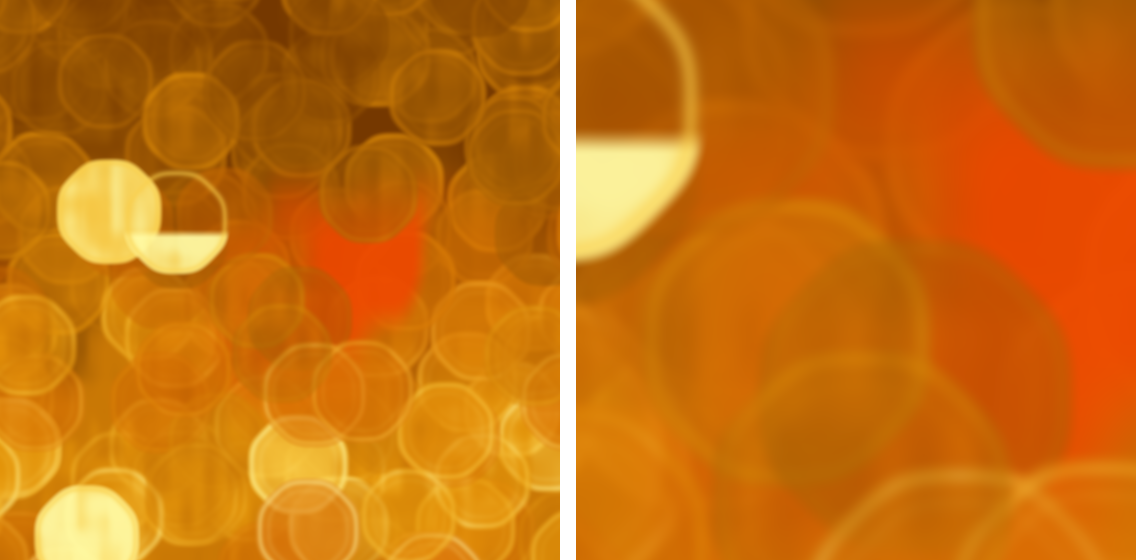
Left, the full canvas; right, a detail of the centre.
A Shadertoy shader for this background:

```glsl
// Golden bokeh: overlapping soft light discs over a brown to amber glow.
const int LAYERS = 5;
const float CELL = 0.2;          // spacing of the discs in one layer
const float RADIUS = 0.091;
const float EDGE = 0.006;        // softness of the disc outline
const float DENSITY = 0.8;
const float OPACITY = 0.42;
const float RIM = 0.42;
const float HEAT_TOP = 0.14;
const float HEAT_BOTTOM = 0.66;

const vec3 BROWN = vec3(0.46, 0.22, 0.00);
const vec3 UMBER = vec3(0.60, 0.34, 0.01);
const vec3 AMBER = vec3(0.79, 0.47, 0.02);
const vec3 GOLD  = vec3(0.91, 0.60, 0.04);
const vec3 PALE  = vec3(0.98, 0.81, 0.29);
const vec3 CREAM = vec3(1.00, 0.98, 0.64);
const vec3 ORANGE = vec3(0.83, 0.38, 0.00);
const vec3 EMBER = vec3(0.94, 0.27, 0.00);

float hash(vec2 p) {
    return fract(sin(dot(p, vec2(127.1, 311.7))) * 43758.5453);
}

float noise(vec2 p) {
    vec2 i = floor(p), f = fract(p);
    f = f * f * (3.0 - 2.0 * f);
    return mix(mix(hash(i), hash(i + vec2(1, 0)), f.x),
               mix(hash(i + vec2(0, 1)), hash(i + vec2(1, 1)), f.x), f.y);
}

// Colour for a heat from 0 (dark brown) to 1 (cream)
vec3 glow(float heat) {
    vec3 c = mix(BROWN, UMBER, smoothstep(0.0, 0.25, heat));
    c = mix(c, AMBER, smoothstep(0.25, 0.48, heat));
    c = mix(c, GOLD, smoothstep(0.48, 0.68, heat));
    c = mix(c, PALE, smoothstep(0.68, 0.87, heat));
    return mix(c, CREAM, smoothstep(0.87, 1.0, heat));
}

float heatAt(float y) {
    return mix(HEAT_BOTTOM, HEAT_TOP, smoothstep(0.05, 0.9, y));
}

// Slightly flattened circle, as formed by a lens with rounded blades
float discDistance(vec2 q, float radius) {
    float facets = 1.0 + 0.012 * cos(8.0 * atan(q.y, q.x + 1e-5));
    return length(q) * facets - radius;
}

float fillMask(float d) {
    return 1.0 - smoothstep(-EDGE, EDGE, d);
}

float rimMask(float d) {
    float x = (d + EDGE) / EDGE;
    return exp(-x * x);
}

vec3 addDiscLayer(vec3 col, vec2 uv, float layer, float grain) {
    vec2 shift = vec2(hash(vec2(layer, 3.7)), hash(vec2(layer, 9.2)));
    vec2 home = floor(uv / CELL + shift);
    for (int j = -1; j <= 1; j++)
    for (int i = -1; i <= 1; i++) {
        vec2 id = home + vec2(i, j);
        vec2 seed = id + 17.0 * layer;
        if (hash(seed + 5.1) > DENSITY) continue;
        vec2 center = (id + vec2(hash(seed), hash(seed + 31.3)) - shift) * CELL;
        vec2 q = uv - center;
        float d = discDistance(q, RADIUS * mix(0.95, 1.04, hash(seed + 2.9)));
        float chance = hash(seed + 7.7);
        float heat = heatAt(center.y) + 0.36 * (chance - 0.42) + grain;
        float warm = step(0.72, hash(seed + 11.4)) * (1.0 - smoothstep(0.6, 0.8, center.y));
        vec3 tint = mix(glow(heat), ORANGE, 0.75 * warm);
        col = mix(col, tint, fillMask(d) * (OPACITY + 0.3 * chance * chance));
        // Bright outline and a faint inner ring
        float rim = rimMask(d) + 0.25 * rimMask(d + 0.016);
        col = mix(col, glow(heat + 0.2), rim * RIM * mix(0.4, 1.0, chance));
    }
    return col;
}

// Red smudges stretched upright, strongest right of the middle
vec3 addEmbers(vec3 col, vec2 uv) {
    float band = smoothstep(0.22, 0.42, uv.y) * (1.0 - smoothstep(0.56, 0.72, uv.y));
    float side = smoothstep(0.3, 0.55, uv.x);
    float smudge = smoothstep(0.45, 0.8, noise(uv * vec2(11.0, 5.0) + 4.3));
    col = mix(col, ORANGE, 0.4 * band * side);
    return mix(col, EMBER, 0.85 * smudge * band * side);
}

// A few blazing discs at the left; the last is lit only below a flat cut
vec3 addBlazes(vec3 col, vec2 uv, float grain) {
    for (int i = 0; i < 3; i++) {
        float k = float(i);
        vec2 center = vec2(0.155 + 0.04 * k * k, 0.04 + 0.6 * min(k, 1.0) - 0.018 * k);
        vec2 q = uv - center;
        float d = discDistance(q, RADIUS * 1.03);
        float lit = i == 2 ? 1.0 - smoothstep(-0.03, -0.012, q.y) : 1.0;
        float heat = 0.98 - 0.07 * mod(k, 2.0) + 0.8 * grain;
        col = mix(col, glow(heat), fillMask(d) * lit * 0.94);
        col = mix(col, PALE, rimMask(d) * 0.5);
    }
    return col;
}

void mainImage(out vec4 fragColor, in vec2 fragCoord) {
    vec2 uv = fragCoord / iResolution.y;
    float grain = 0.10 * (noise(uv * vec2(48.0, 13.0)) - 0.5)
                + 0.08 * (noise(uv * vec2(16.0, 30.0) + 8.0) - 0.5);
    float cloud = 0.25 * (noise(uv * vec2(9.0, 5.0)) - 0.5);

    vec3 col = glow(heatAt(uv.y) - 0.12 + cloud + grain);
    for (int n = 0; n < LAYERS; n++) {
        if (n == LAYERS - 2) col = addEmbers(col, uv);
        col = addDiscLayer(col, uv, float(n), grain);
    }
    col = addBlazes(col, uv, grain);
    fragColor = vec4(clamp(col, 0.0, 1.0), 1.0);
}
```
